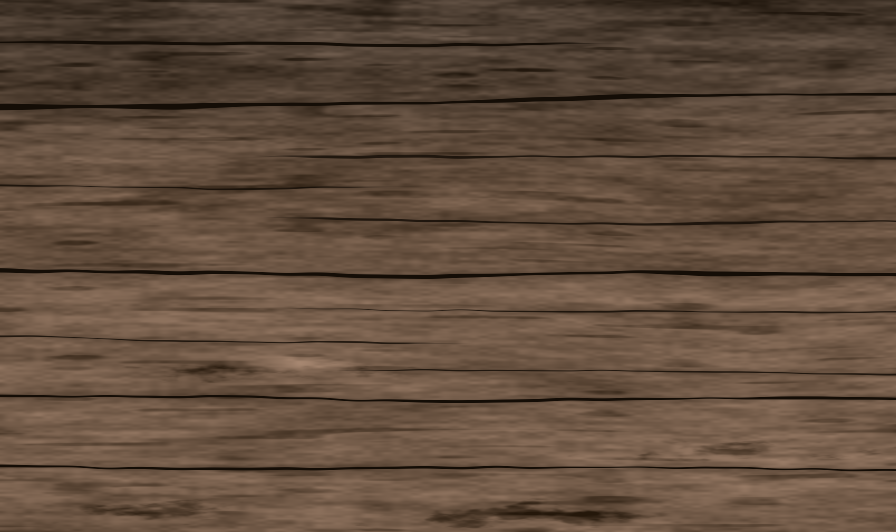
This texture is drawn by a Shadertoy shader. Its source:

```glsl
const vec3 DARK_BROWN = vec3(0.14, 0.09, 0.04);
const vec3 PALE_BROWN = vec3(0.56, 0.45, 0.37);

// Integer hash of a lattice cell, 0 to 1
float hash(vec2 cell) {
    uvec2 q = uvec2(ivec2(cell)) * uvec2(1597334673u, 3812015801u);
    uint n = (q.x ^ q.y) * 1597334673u;
    n = (n ^ (n >> 15)) * 2246822519u;
    n ^= n >> 13;
    return float(n >> 8) / 16777216.0;
}

float noise(vec2 p) {
    vec2 cell = floor(p);
    vec2 f = fract(p);
    f = f * f * (3.0 - 2.0 * f);
    float low = mix(hash(cell), hash(cell + vec2(1, 0)), f.x);
    float high = mix(hash(cell + vec2(0, 1)), hash(cell + vec2(1, 1)), f.x);
    return mix(low, high, f.y);
}

float fbm(vec2 p) {
    float sum = 0.0;
    float amp = 0.57;
    for (int i = 0; i < 3; i++) {
        sum += amp * noise(p);
        p = p * 2.03 + vec2(17.3, 9.1);
        amp *= 0.5;
    }
    return sum;
}

// Soft elliptical area of influence
float patchMask(vec2 p, vec2 centre, vec2 size) {
    vec2 d = (p - centre) / size;
    return exp(-dot(d, d));
}

// Wavering split with tapered ends and a faint shaded rim
float crack(vec2 p, float height, float slope, float halfWidth, vec2 span, float seed) {
    float bend = 0.010 * (noise(vec2(p.x * 2.5, seed)) - 0.5)
               + 0.003 * (noise(vec2(p.x * 15.0, seed + 40.0)) - 0.5);
    float d = abs(p.y - height - slope * (p.x - 0.84) - bend);
    float taper = smoothstep(span.x, span.x + 0.2, p.x)
                * (1.0 - smoothstep(span.y - 0.2, span.y, p.x));
    float width = halfWidth * taper * (0.6 + 0.8 * noise(vec2(p.x * 6.0, seed + 80.0)));
    float core = clamp((width - d) * iResolution.y + 0.5, 0.0, 1.0);
    return taper * max(core, 0.28 * exp(-d / (halfWidth * 2.5)));
}

float allCracks(vec2 p) {
    vec2 full = vec2(-0.5, 2.3);
    float c = crack(p, 0.811, 0.013, 0.0048 - 0.0012 * p.x, full, 3.0);
    c = max(c, crack(p, 0.485, -0.005, 0.0034, full, 7.0));
    c = max(c, crack(p, 0.250, -0.005, 0.0022, full, 11.0));
    c = max(c, crack(p, 0.120, -0.004, 0.0019, full, 15.0));
    c = max(c, crack(p, 0.917, 0.001, 0.0024, vec2(-0.5, 1.2), 19.0));

    // Partial splits alternate between the two sides
    for (int i = 0; i < 6; i++) {
        float k = float(i);
        float upper = step(3.0, k);
        float chance = hash(vec2(k, 61.0));
        float height = 0.30 + 0.06 * k + 0.105 * upper;
        bool fromLeft = mod(k + upper, 2.0) > 0.5;
        vec2 span = fromLeft ? vec2(-0.5, 0.8 + 0.3 * chance)
                             : vec2(0.9 - 0.5 * chance, 2.3);
        float width = mix(0.0013, 0.0022, upper * chance);
        c = max(c, 0.85 * crack(p, height, -0.006, width, span, 23.0 + 3.0 * k));
    }
    return c;
}

// Weathered dark marks, broken up along the grain
float stains(vec2 p, vec2 grain) {
    float mask = patchMask(p, vec2(1.45, 0.155), vec2(0.42, 0.025));
    mask += patchMask(p, vec2(0.26, 0.045), vec2(0.22, 0.025));
    mask += patchMask(p, vec2(0.98, 0.030), vec2(0.25, 0.028));
    mask += 0.7 * patchMask(p, vec2(0.50, 0.300), vec2(0.48, 0.028));
    float speckle = 0.6 * fbm(grain * vec2(8.0, 48.0))
                  + 0.4 * fbm(grain * vec2(28.0, 110.0));
    return smoothstep(0.61, 0.82, 0.75 * speckle + 0.36 * min(mask, 1.0));
}

void mainImage(out vec4 fragColor, in vec2 fragCoord) {
    vec2 p = fragCoord / iResolution.y;
    vec2 grain = p + vec2(0.0, 0.018 * noise(p * vec2(2.2, 5.0)));

    // Broad light: shaded top, brighter lower middle
    float tone = 0.74 - 0.20 * smoothstep(0.42, 0.85, p.y);
    tone -= 0.24 * smoothstep(0.82, 1.0, p.y);
    tone -= 0.24 * patchMask(p, vec2(0.25, 0.85), vec2(0.55, 0.04));
    tone += 0.12 * patchMask(p, vec2(0.50, 0.37), vec2(0.55, 0.09));
    tone -= 0.10 * smoothstep(1.2, 1.75, p.x) * smoothstep(0.4, 0.0, p.y);

    // Grain from wide bands down to fine fibres
    tone += 0.36 * (fbm(grain * vec2(2.0, 9.0)) - 0.5);
    tone += 0.38 * (fbm(grain * vec2(4.5, 42.0)) - 0.5);
    tone += 0.24 * (noise(grain * vec2(13.0, 135.0)) - 0.5);
    tone += 0.16 * (noise(grain * vec2(55.0, 230.0)) - 0.5);

    // Short dark flecks, stains and a worn pale spot
    tone -= 0.26 * smoothstep(0.74, 0.95, noise(grain * vec2(7.0, 95.0)));
    tone -= 0.42 * stains(p, grain);
    float worn = patchMask(p, vec2(0.57, 0.318), vec2(0.10, 0.013));
    tone += 0.35 * worn * smoothstep(0.3, 0.6, fbm(grain * vec2(9.0, 60.0)));

    vec3 color = mix(DARK_BROWN, PALE_BROWN, clamp(tone, 0.0, 1.25));

    // Cooler, greyer wood toward the top
    float grey = dot(color, vec3(0.35, 0.45, 0.20));
    color = mix(color, vec3(grey), 0.25 * smoothstep(0.6, 1.0, p.y));
    color = mix(color, DARK_BROWN * 0.55, allCracks(p));
    fragColor = vec4(color, 1.0);
}
```
